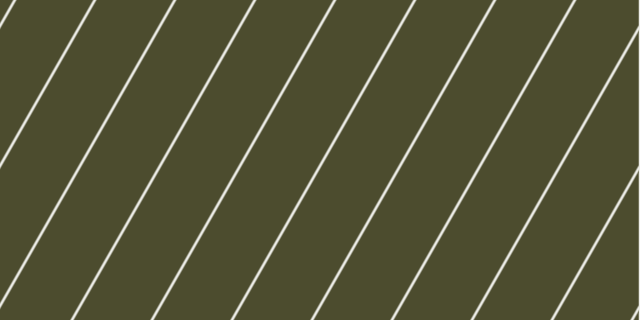
This pattern is drawn by a WebGL 1 fragment shader. Its source:

```glsl
precision highp float;
// Thin pale diagonal stripes on a flat olive ground, eight across the canvas,
// closed by a hairline along the right edge. Sheared x is repeated with fract
// and turned into a perpendicular distance, so all stripes keep one width.

uniform vec2 u_resolution;

// Lengths are fractions of the canvas height.
const vec3 GROUND_COLOR = vec3(0.30, 0.30, 0.18);
const vec3 STRIPE_COLOR = vec3(0.93, 0.93, 0.91);
const float STRIPE_SPACING = 0.25;    // horizontal repeat
const float STRIPE_LEAN = 4.0 / 7.0;  // x travelled per unit of y
const float STRIPE_OFFSET = 0.2250;   // x of the first stripe at the bottom
const float HALF_WIDTH = 0.0042;
const float EDGE_SOFTNESS = 0.0036;
const float BORDER_WIDTH = 0.0039;    // hairline at the right edge

// Perpendicular distance to the centre line of the nearest stripe.
float stripeDistance(vec2 p) {
  float shearedX = p.x - STRIPE_LEAN * p.y - STRIPE_OFFSET;
  float cell = fract(shearedX / STRIPE_SPACING + 0.5) - 0.5;
  return abs(cell) * STRIPE_SPACING / length(vec2(1.0, STRIPE_LEAN));
}

void main() {
  vec2 p = gl_FragCoord.xy / u_resolution.y;
  float pixel = 1.0 / u_resolution.y;

  // Keep the edge at least about one pixel wide on small canvases.
  float edge = max(EDGE_SOFTNESS, 0.75 * pixel);
  float stripe = 1.0 - smoothstep(HALF_WIDTH - edge, HALF_WIDTH + edge,
                                  stripeDistance(p));

  // Hairline covering the last sliver before the right edge.
  float fromRight = u_resolution.x / u_resolution.y - p.x;
  float border = clamp((BORDER_WIDTH - fromRight) / pixel + 0.5, 0.0, 1.0);

  gl_FragColor = vec4(mix(GROUND_COLOR, STRIPE_COLOR, max(stripe, border)), 1.0);
}
```
